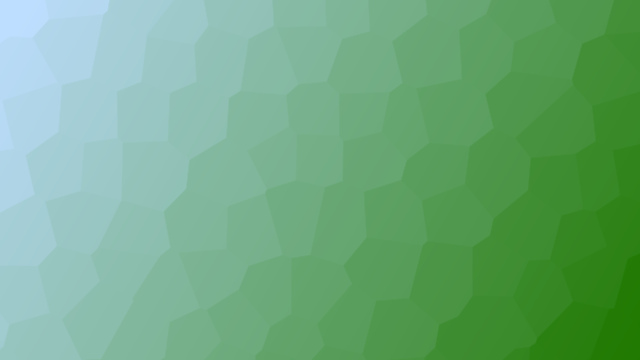
Write a Shadertoy shader that draws this background.

```glsl
const float DENSITY = 6.6; // cells per canvas height

vec2 hash2(vec2 p) {
    vec2 q = vec2(dot(p, vec2(127.1, 311.7)), dot(p, vec2(269.5, 183.3)));
    return fract(sin(q) * 43758.5453);
}

// Jittered seed of a grid cell, with alternate rows shifted by half a cell
vec2 seedPoint(vec2 cell) {
    float stagger = 0.5 * mod(cell.y, 2.0);
    return cell + vec2(stagger, 0.0) + 0.5 + 0.72 * (hash2(cell + 17.0) - 0.5);
}

// Diagonal ramp from pale sky blue at upper left to leaf green at lower right
vec3 skyToLeaf(vec2 uv) {
    float blueness = clamp(0.77 - 0.8 * uv.x + 0.26 * uv.y, 0.0, 1.0);
    return mix(vec3(0.125, 0.475, 0.0), vec3(0.745, 0.87, 1.0), blueness);
}

// Nearly flat facet colour, with a little of the ramp left inside it
vec3 facetColor(vec2 seed, vec2 p, vec2 extent) {
    return skyToLeaf(mix(seed, p, 0.25) / extent);
}

void mainImage(out vec4 fragColor, in vec2 fragCoord) {
    vec2 extent = DENSITY * iResolution.xy / iResolution.y;
    vec2 p = DENSITY * fragCoord / iResolution.y;
    vec2 home = floor(p);

    // Find the two nearest seeds
    vec2 nearest = vec2(0.0), second = vec2(0.0);
    float d1 = 1e5, d2 = 1e5;
    for (int j = -2; j <= 2; j++) {
        for (int i = -2; i <= 2; i++) {
            vec2 seed = seedPoint(home + vec2(i, j));
            vec2 toSeed = seed - p;
            float d = dot(toSeed, toSeed);
            if (d < d1) {
                d2 = d1;
                second = nearest;
                d1 = d;
                nearest = seed;
            } else if (d < d2) {
                d2 = d;
                second = seed;
            }
        }
    }

    // Blend the two facets across their shared border
    float border = (d2 - d1) / (2.0 * max(distance(nearest, second), 1e-4));
    float pixel = DENSITY / iResolution.y;
    float own = 0.5 + 0.5 * smoothstep(0.0, 0.8 * pixel, border);
    vec3 color = mix(facetColor(second, p, extent), facetColor(nearest, p, extent), own);

    fragColor = vec4(color, 1.0);
}
```
